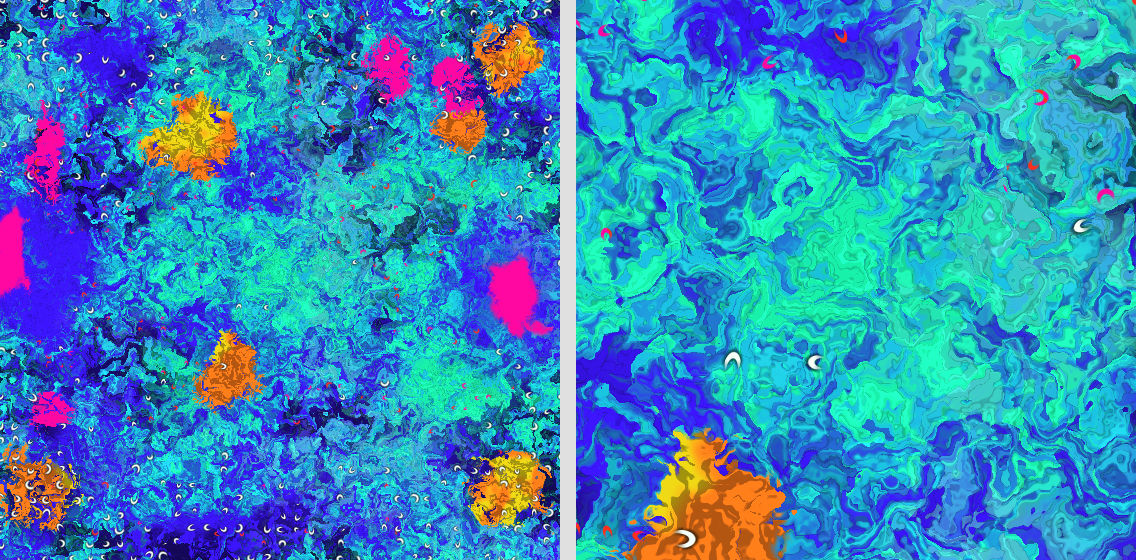
Left: the whole. Right: its middle third, enlarged.
Give the GLSL for this background, as a Shadertoy shader.

```glsl
// Turbulent abstract paint: cyan and blue shards with orange, magenta and dark clouds.
#define SHARD_FREQ 44.0
#define CURL_FREQ 38.0
#define FLECK_FREQ 50.0
#define WARP 0.055
#define CONTRAST 1.0
#define VIOLET vec3(0.23, 0.08, 1.0)
#define AZURE vec3(0.14, 0.38, 0.80)
#define CYAN vec3(0.10, 0.74, 0.86)
#define GREEN vec3(0.09, 0.91, 0.64)
#define MAGENTA vec3(1.0, 0.03, 0.63)
#define ORANGE vec3(0.97, 0.47, 0.10)

float hash(vec2 p) {
    return fract(sin(dot(p, vec2(127.1, 311.7))) * 43758.5453);
}

mat2 rotation(float a) {
    return mat2(cos(a), sin(a), -sin(a), cos(a));
}

float noise(vec2 p) {
    vec2 i = floor(p), f = fract(p);
    f = f * f * (3.0 - 2.0 * f);
    return mix(mix(hash(i), hash(i + vec2(1, 0)), f.x),
               mix(hash(i + vec2(0, 1)), hash(i + 1.0), f.x), f.y);
}

float fbm(vec2 p) {
    float sum = 0.0, amp = 0.53;
    for (int i = 0; i < 4; i++) {
        sum += amp * noise(p);
        p = rotation(0.6) * p * 2.03 + 17.0;
        amp *= 0.5;
    }
    return sum;
}

// Soft elliptical cloud
float cloud(vec2 p, float x, float y, float rx, float ry) {
    return 1.0 - smoothstep(0.45, 1.3, length((p - vec2(x, y)) / vec2(rx, ry)));
}

// Stretched cells in random directions: x = cell value, y = distance to border
vec2 shards(vec2 p) {
    vec2 cell = floor(p);
    float near = 9.0, next = 9.0, id = 0.0;
    for (int k = 0; k < 9; k++) {
        vec2 g = cell + vec2(k % 3 - 1, k / 3 - 1);
        vec2 q = p - g - vec2(hash(g), hash(g + 7.3));
        q = rotation(6.283 * hash(g + 3.1)) * q;
        float d = length(q * vec2(0.6, 1.9));
        if (d < near) { next = near; near = d; id = hash(g + 11.7); }
        else next = min(next, d);
    }
    return vec2(id, next - near);
}

// Scattered bent strokes: x = body, y = surrounding shadow
vec2 curls(vec2 p, float density, float aa) {
    vec2 g = floor(p);
    vec2 q = rotation(6.283 * hash(g + 2.7)) * (fract(p) - 0.5);
    q.y *= 1.0 + hash(g + 5.1);
    float radius = 0.17 + 0.14 * hash(g + 9.2);
    float span = smoothstep(-0.15, 0.2, q.x + 0.12 * hash(g + 4.4));
    float d = abs(length(q) - radius) - 0.075 * span;
    float on = step(hash(g + 1.3), density) * span;
    return on * vec2(1.0 - smoothstep(-aa, aa, d), 1.0 - smoothstep(0.0, 0.14, d));
}

void mainImage(out vec4 fragColor, in vec2 fragCoord) {
    vec2 uv = fragCoord / iResolution.xy;
    float px = 1.0 / iResolution.y;
    vec2 drift = vec2(fbm(uv * 11.0), fbm(uv * 11.0 + 40.0)) - 0.5;
    vec2 p = uv + WARP * drift * 2.0;

    // Broad composition
    float hot = max(cloud(p, 0.02, 0.54, 0.04, 0.075), cloud(p, 0.93, 0.47, 0.055, 0.075));
    float halo = max(cloud(p, 0.05, 0.53, 0.14, 0.13), cloud(p, 0.92, 0.47, 0.12, 0.15));
    float pink = max(max(cloud(p, 0.08, 0.71, 0.04, 0.09), cloud(p, 0.10, 0.25, 0.06, 0.05)),
                     max(cloud(p, 0.70, 0.87, 0.06, 0.07), cloud(p, 0.81, 0.85, 0.05, 0.05)));
    float rust = max(max(cloud(p, 0.35, 0.76, 0.08, 0.08), cloud(p, 0.39, 0.33, 0.07, 0.08)),
                     max(cloud(p, 0.81, 0.78, 0.07, 0.06), cloud(p, 0.90, 0.89, 0.06, 0.06)));
    rust = max(rust, max(cloud(p, 0.91, 0.12, 0.11, 0.07), 0.8 * cloud(p, 0.07, 0.12, 0.11, 0.09)));
    float blue = max(max(cloud(p, 0.46, 0.69, 0.11, 0.08), cloud(p, 0.45, 0.05, 0.24, 0.06)),
                     max(cloud(p, 0.22, 0.88, 0.08, 0.06), cloud(p, 0.32, 0.40, 0.10, 0.05)));
    blue = max(blue, halo);
    float dark = max(max(cloud(p, 0.18, 0.69, 0.13, 0.12), cloud(p, 0.62, 0.82, 0.12, 0.11)),
                     max(cloud(p, 0.74, 0.60, 0.12, 0.07), cloud(p, 0.21, 0.34, 0.12, 0.10)));
    dark = max(dark, max(cloud(p, 0.58, 0.26, 0.14, 0.05), cloud(p, 0.70, 0.46, 0.06, 0.04)));
    float outer = smoothstep(0.28, 0.58, length(uv - vec2(0.52, 0.53)));
    float corner = max(rust * outer, outer * smoothstep(0.45, 0.62, fbm(uv * 7.0 + 9.0)));

    // Fine shards and filaments
    vec2 s = uv * SHARD_FREQ + 3.2 * (vec2(fbm(uv * 34.0), fbm(uv * 34.0 + 70.0)) - 0.5);
    vec2 big = shards(s), small = shards(s * 2.1 + 31.0);
    float wave = sin(24.0 * fbm(s * 0.8 + 5.0) + 5.0 * big.x);
    float grain = CONTRAST * (0.5 * (big.x - 0.5) + 0.4 * (small.x - 0.5) + 0.17 * wave);
    float calm = 1.0 - 0.65 * hot;

    // Cool ramp from violet to green
    float tone = 0.60 + 0.9 * (fbm(uv * 6.0 + 3.0) - 0.5) - 0.44 * blue - 0.16 * dark - 0.12 * outer;
    tone += grain * calm * (1.0 - 0.4 * halo);
    vec3 col = mix(VIOLET, AZURE, smoothstep(0.08, 0.34, tone));
    col = mix(col, CYAN, smoothstep(0.32, 0.58, tone));
    col = mix(col, GREEN, smoothstep(0.60, 0.88, tone));
    float haze = smoothstep(0.48, 0.68, fbm(uv * 5.0 + 23.0)) * smoothstep(0.3, 0.8, small.x);
    col = mix(col, vec3(0.46, 0.56, 0.92), 0.5 * haze);

    // Dark scratches and bright filaments
    float depth = clamp(0.12 + 0.5 * dark + 0.55 * corner, 0.0, 0.9) * (1.0 - halo);
    col *= 1.0 - depth * smoothstep(-0.15, 0.35, 0.5 - big.x + 0.2 * wave);
    col *= 0.84 + 0.2 * smoothstep(0.0, 0.14, small.y);
    col += 0.16 * smoothstep(0.7, 1.0, wave) * vec3(0.25, 1.0, 0.8) * (1.0 - blue);

    // Warm clouds broken up by the shards
    vec3 warm = mix(ORANGE, vec3(0.88, 0.80, 0.08), smoothstep(0.52, 0.66, fbm(uv * 13.0)));
    warm *= 0.72 + 0.35 * smoothstep(-0.6, 0.2, wave);
    col = mix(col, warm, smoothstep(0.48, 0.62, rust * 0.82 + 0.65 * grain));
    col = mix(col, MAGENTA, smoothstep(0.52, 0.68, pink * 0.72 + 0.75 * grain));
    col = mix(col, MAGENTA, smoothstep(0.3, 0.7, hot + 0.35 * grain));

    // Red flecks around dark clouds, white curls towards the rim
    vec2 bend = 0.012 * drift;
    float rim = 4.0 * dark * (1.0 - dark);
    vec2 fleck = curls((uv + bend) * FLECK_FREQ, 0.02 + 0.26 * rim, px * FLECK_FREQ);
    col = mix(col, mix(vec3(1.0, 0.18, 0.10), MAGENTA, step(0.55, big.x)), fleck.x);
    float density = (0.03 + 0.28 * outer + 0.2 * corner) * (1.0 - halo);
    vec2 curl = curls((uv - bend) * CURL_FREQ + 0.37, density, px * CURL_FREQ);
    col *= 1.0 - 0.6 * curl.y;
    col = mix(col, vec3(0.96, 1.0, 0.97), curl.x);

    fragColor = vec4(clamp(col, 0.0, 1.0), 1.0);
}
```
